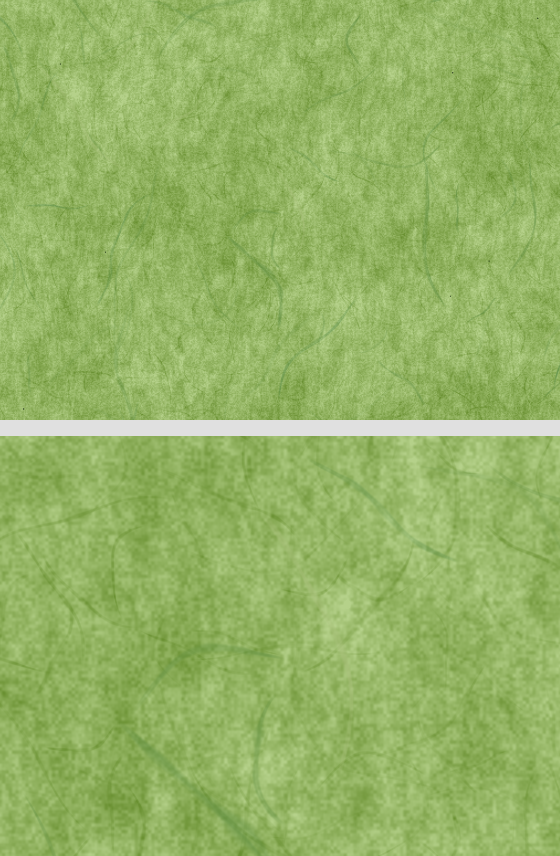
Top: the whole. Bottom: its middle third, enlarged.
This texture is drawn by a Shadertoy shader. Its source:

```glsl
#define DARK_PULP vec3(0.50, 0.64, 0.295)
#define LIGHT_PULP vec3(0.64, 0.76, 0.46)
#define FIBRE_GREEN vec3(0.35, 0.54, 0.24)
#define FIBRE_PALE vec3(0.67, 0.76, 0.49)
#define SPECK_COLOR vec3(0.18, 0.26, 0.13)
#define MEAN_TONE 0.58
#define CLOUD_GAIN 1.15
#define MOTTLE_GAIN 1.25
#define STREAK_GAIN 0.50
#define GRAIN_GAIN 0.72

float hash(vec2 p) {
    vec3 q = fract(p.xyx * vec3(0.1031, 0.1030, 0.0973));
    q += dot(q, q.yzx + 33.33);
    return fract((q.x + q.y) * q.z);
}

float noise(vec2 p) {
    vec2 i = floor(p), f = fract(p);
    f = f * f * (3.0 - 2.0 * f);
    return mix(mix(hash(i), hash(i + vec2(1, 0)), f.x),
               mix(hash(i + vec2(0, 1)), hash(i + vec2(1, 1)), f.x), f.y);
}

// Centred fractal noise
float fbm(vec2 p) {
    float sum = 0.0, amp = 0.5;
    for (int i = 0; i < 5; i++) {
        sum += amp * (noise(p) - 0.5);
        p = mat2(0.8, 0.6, -0.6, 0.8) * p * 2.03 + 17.3;
        amp *= 0.6;
    }
    return sum;
}

// Curved, tapered strands scattered one per cell, mostly upright
float fibres(vec2 p, float cell, float width, float bend, float share, float seed) {
    float px = 1.0 / iResolution.y;
    vec2 home = floor(p / cell);
    float cover = 0.0;
    for (int j = -1; j <= 1; j++)
    for (int i = -1; i <= 1; i++) {
        vec2 id = home + vec2(i, j);
        vec2 key = id + 100.0 + seed * 37.0;
        if (hash(key + 0.7) > share) continue;
        vec2 centre = (id + vec2(hash(key), hash(key + 5.3))) * cell;
        float lean = 2.0 * hash(key + 11.1) - 1.0;
        float angle = 1.5708 * (1.0 + lean * abs(lean));
        vec2 axis = vec2(cos(angle), sin(angle));
        vec2 d = p - centre;
        float reach = cell * mix(0.3, 0.8, hash(key + 19.9));
        float u = dot(d, axis) / reach;
        if (abs(u) > 1.0) continue;
        float v = dot(d, vec2(-axis.y, axis.x)) / reach;
        float curl = bend * (2.0 * hash(key + 23.7) - 1.0);
        float phase = 6.28 * hash(key + 31.3);
        float curve = curl * (u * u - 0.3) + 0.05 * sin(4.0 * u + phase);
        float slope = 2.0 * curl * u + 0.2 * cos(4.0 * u + phase);
        float offset = (v - curve) * reach / sqrt(1.0 + slope * slope);
        float taper = 1.0 - u * u;
        float fray = 0.5 + noise(vec2(u * 5.0 + phase * 7.0, phase));
        float w = width * mix(0.5, 1.2, hash(key + 41.9)) * (0.25 + 0.75 * taper) * fray;
        float line = 1.0 - smoothstep(w * 0.25, w + 0.6 * px, abs(offset));
        float threads = noise(vec2(u * 5.0 + phase * 9.0, offset * 420.0 + 50.0));
        float strands = 0.35 + 0.8 * threads;
        float strength = mix(0.25, 1.0, pow(hash(key + 53.3), 2.0));
        cover = max(cover, line * strands * strength * smoothstep(0.0, 0.4, taper));
    }
    return cover;
}

// Sparse round dots
float specks(vec2 p) {
    vec2 id = floor(p * 9.0);
    vec2 centre = 0.2 + 0.6 * vec2(hash(id + 71.0), hash(id + 83.0));
    float dist = length(fract(p * 9.0) - centre) / 9.0;
    float radius = mix(0.001, 0.0022, hash(id + 97.0));
    float spot = 1.0 - smoothstep(radius * 0.4, radius + 0.5 / iResolution.y, dist);
    return spot * step(0.94, hash(id + 61.0));
}

void mainImage(out vec4 fragColor, in vec2 fragCoord) {
    vec2 p = fragCoord / iResolution.y;
    vec2 warp = 0.04 * vec2(noise(p * 6.0 + 3.0), noise(p * 6.0 + 47.0));
    vec2 w = p + warp;

    // Cloudy pulp with upright and level streaks, then grain
    float tone = MEAN_TONE;
    tone += CLOUD_GAIN * fbm(w * vec2(5.0, 4.4) + 9.0);
    tone += MOTTLE_GAIN * fbm(w * vec2(38.0, 25.0) + 31.0);
    tone += STREAK_GAIN * (noise(w * vec2(190.0, 45.0)) - 0.5);
    tone += 0.5 * STREAK_GAIN * (noise(w * vec2(50.0, 190.0)) - 0.5);
    tone += GRAIN_GAIN * (noise(p * 380.0) - 0.5);
    tone += 0.5 * GRAIN_GAIN * (noise(p * 210.0 + 13.0) - 0.5);

    // Fine hairs woven into the sheet
    for (int k = 0; k < 5; k++) {
        float seed = float(k);
        float cell = 0.07 + 0.018 * seed;
        tone -= 0.6 * fibres(w + seed * 0.013, cell, 0.0024, 0.6, 0.75, seed + 1.0);
    }
    vec3 color = mix(DARK_PULP, LIGHT_PULP, clamp(tone, -0.6, 1.5));

    // Pale strands, then medium and long green ones
    color = mix(color, FIBRE_PALE, 0.6 * fibres(w, 0.24, 0.005, 0.4, 0.4, 7.0));
    color = mix(color, FIBRE_GREEN, 0.6 * fibres(w, 0.15, 0.0035, 0.6, 0.6, 11.0));
    color = mix(color, FIBRE_GREEN, 0.6 * fibres(w, 0.25, 0.0075, 0.45, 0.55, 13.0));
    color = mix(color, FIBRE_GREEN - vec3(0.08, 0.04, 0.0),
                0.9 * fibres(w, 0.19, 0.004, 0.5, 0.35, 17.0));

    color = mix(color, SPECK_COLOR, 0.8 * specks(p));
    fragColor = vec4(color, 1.0);
}
```
